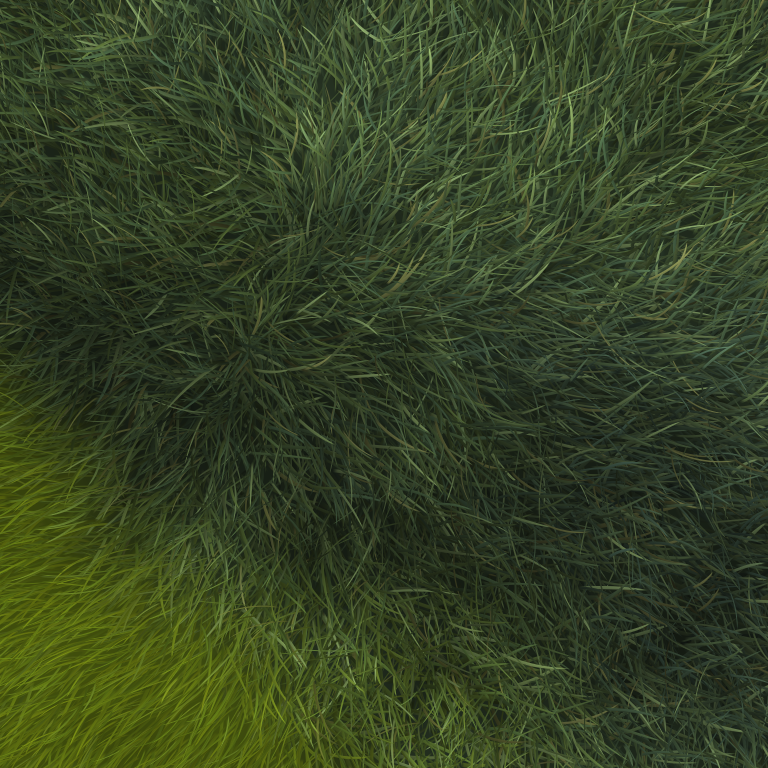
A Shadertoy shader for this texture:

```glsl
// Wind-combed meadow grass seen from above: layers of long thin blades fan
// outward from a dark hollow. Layers are composited front to back, and
// each blade takes its direction and tint from smooth fields at its centre.

#define LAYERS 28
#define CELL_SIZE 0.053
#define BLADE_WIDTH 0.0016
#define EXPOSURE 1.13
#define FAN_CENTRE vec2(0.47, 0.55)
#define MEADOW vec3(0.210, 0.276, 0.150)
#define COOL vec3(0.186, 0.246, 0.180)
#define LIME vec3(0.302, 0.368, 0.058)
#define PALE vec3(0.355, 0.420, 0.265)
#define STRAW vec3(0.350, 0.340, 0.200)
#define SOIL vec3(0.098, 0.130, 0.088)

vec4 hash4(vec3 p) {
    vec4 q = fract(p.xyzx * vec4(0.1031, 0.1030, 0.0973, 0.1099));
    q += dot(q, q.wzxy + 33.33);
    return fract((q.xxyz + q.yzzw) * q.zywx);
}

float noise(vec2 p) {
    vec2 i = floor(p), f = fract(p);
    f = f * f * (3.0 - 2.0 * f);
    float a = hash4(vec3(i, 71.0)).x;
    float b = hash4(vec3(i + vec2(1, 0), 71.0)).x;
    float c = hash4(vec3(i + vec2(0, 1), 71.0)).x;
    float d = hash4(vec3(i + vec2(1, 1), 71.0)).x;
    return mix(mix(a, b, f.x), mix(c, d, f.x), f.y);
}

// Cheap smooth wobble in -1..1 that bends the fan into tufts.
float swirl(vec2 p) {
    return 0.6 * sin(9.0 * p.x + 2.0 * sin(7.0 * p.y + 1.0))
         + 0.4 * sin(17.0 * p.y - 5.0 * p.x + 2.0 * sin(13.0 * p.x));
}

// Sunlit patch in the lower left corner.
float limeMask(vec2 p) {
    return smoothstep(0.68, 0.30, 1.1 * p.x + p.y + 0.04 * swirl(p * 1.4));
}

// Blade angle: outward from the fan centre, shallower in the sunlit patch.
float flowAngle(vec2 p, float lime) {
    vec2 v = p - FAN_CENTRE;
    v += vec2(0.16, -0.09) * exp(-14.0 * dot(v, v));
    v.y *= 1.0 - 0.40 * lime;
    v += 0.11 * (1.0 - 0.6 * lime) * vec2(swirl(p * 1.3 + 3.1), swirl(p.yx * 1.3 + 7.7));
    return atan(v.y, v.x) + 0.35 * swirl(p * 2.1 + 5.0) * (1.0 - 0.7 * lime);
}

// Broad light: a dark diagonal hollow with brighter ground either side.
float groundLight(vec2 p) {
    float d = abs(p.y - 0.60 + 0.42 * p.x);
    float tufts = noise(p * 7.0) * 0.6 + noise(p * 17.0 + 9.0) * 0.4;
    float light = mix(0.76, 1.12, smoothstep(0.02, 0.40, d)) * mix(0.78, 1.22, tufts);
    return EXPOSURE * mix(light, 1.06, 0.6 * limeMask(p));
}

vec3 groundTint(vec2 p, float lime) {
    float cool = smoothstep(0.25, 0.75, p.x + 0.3 * (noise(p * 5.0) - 0.5));
    cool *= smoothstep(0.95, 0.45, p.y) * smoothstep(-0.25, 0.30, p.y + 0.5 * p.x - 0.35);
    vec3 tint = mix(MEADOW, COOL, max(cool, 0.6 * noise(p * 4.0 + 20.0)));
    float fresh = smoothstep(0.38, 0.08, p.y) * smoothstep(0.85, 0.55, p.x);
    tint = mix(tint, mix(MEADOW, LIME, 0.40), fresh * 0.8);
    return mix(tint, LIME, lime);
}

vec3 bladeColour(vec2 centre, vec4 look, float lime, float along, float side, float depth) {
    vec3 c = groundTint(centre, lime);
    c *= mix(vec3(0.94, 0.98, 1.12), vec3(1.10, 1.03, 0.84), look.z);
    c = mix(c, PALE, smoothstep(0.72, 1.0, look.y) * 0.8 * (1.0 - 0.75 * lime));
    c = mix(c, STRAW, step(0.95, look.z) * 0.6 * (1.0 - lime));
    float shade = mix(1.12, 0.60, depth) * mix(0.66, 1.32, look.x);
    shade *= mix(0.76, 1.12, along) * (1.0 + 0.10 * side);
    return c * mix(shade, 0.92, 0.40 * lime);
}

void mainImage(out vec4 fragColor, in vec2 fragCoord) {
    vec2 p = fragCoord / iResolution.y;
    float feather = max(1.0 / iResolution.y, 0.0012);
    vec3 colour = vec3(0.0);
    float clear = 1.0;

    // Layers from the top of the sward down to the soil.
    for (int k = 0; k < LAYERS; k++) {
        float layer = float(k), depth = layer / float(LAYERS - 1);
        float cell = CELL_SIZE * (0.65 + 0.6 * fract(layer * 0.618));
        vec2 shift = hash4(vec3(layer, 5.0, 13.0)).xy * cell;
        vec2 home = floor((p + shift) / cell);

        for (int n = 0; n < 9; n++) {
            vec2 id = home + vec2(n % 3 - 1, n / 3 - 1);
            vec4 h = hash4(vec3(id + 40.0, layer * 7.0 + 3.0));
            vec2 centre = (id + h.xy) * cell - shift;
            float reach = cell * mix(0.50, 0.95, h.w);
            vec2 v = p - centre;
            if (dot(v, v) > reach * reach * 1.1) continue;

            // Bend and taper the blade in its own frame.
            vec4 look = hash4(vec3(id + 90.0, layer * 3.0 + 57.0));
            float lime = limeMask(centre);
            float spread = mix(0.95 + 0.35 * smoothstep(0.5, 0.1, centre.y), 0.45, lime);
            float angle = flowAngle(centre, lime) + spread * (h.z + look.w - 1.0) * 1.3;
            vec2 axis = vec2(cos(angle), sin(angle));
            float t = dot(v, axis) / reach;
            float y = dot(v, vec2(-axis.y, axis.x)) - reach * 0.36 * (look.z - 0.5) * (t * t - 0.4);
            float width = BLADE_WIDTH * mix(0.55, 1.35, h.z * h.z) * mix(0.85, 1.6, depth);
            width *= sqrt(clamp(1.0 - t, 0.0, 1.0)) * mix(1.0, 0.8, lime);
            float cover = clamp((width - abs(y)) / feather + 0.5, 0.0, 1.0);
            cover *= smoothstep(1.0, 0.70, t) * smoothstep(-1.0, -0.7, t);
            if (cover < 0.01) continue;

            float side = clamp(y / (width + 0.0005), -1.0, 1.0);
            vec3 c = bladeColour(centre, look, lime, 0.5 + 0.5 * t, side, depth);
            colour += clear * cover * c;
            clear *= 1.0 - cover;
        }
        if (clear < 0.02) break;
    }

    vec3 soil = mix(SOIL, LIME * 0.65, limeMask(p));
    colour = (colour + clear * soil) * groundLight(p);
    fragColor = vec4(colour, 1.0);
}
```
